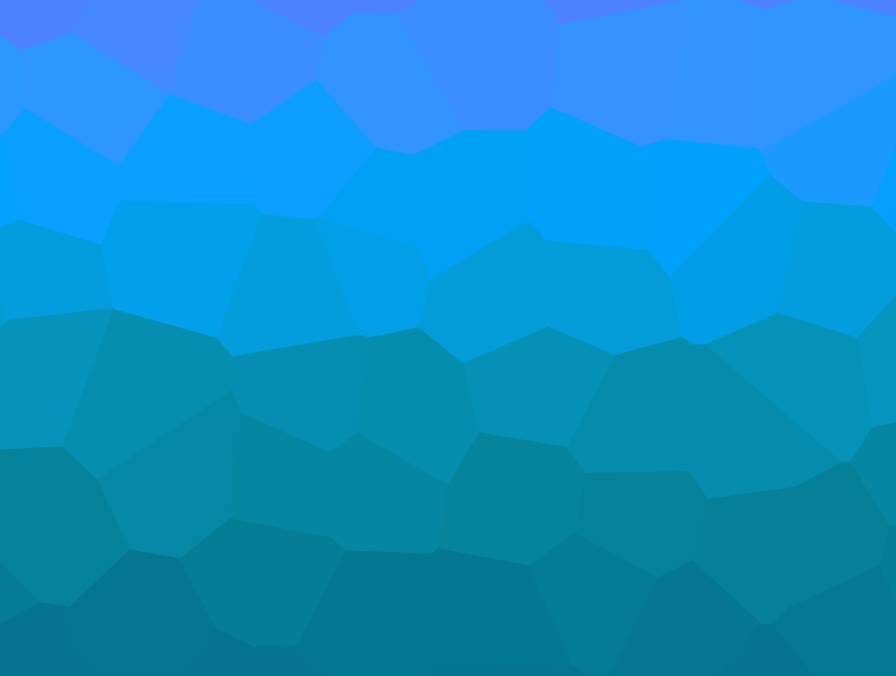
A Shadertoy shader for this background:

```glsl
// Faceted Voronoi backdrop fading from deep teal through azure to violet blue.

vec2 hash2(vec2 cell) {
    vec2 k = vec2(dot(cell, vec2(127.1, 311.7)), dot(cell, vec2(269.5, 183.3)));
    return fract(sin(k) * 43758.5453);
}

// Vertical colour ramp, height running from 0 at the bottom to 1 at the top
vec3 ramp(float height) {
    vec3 c = mix(vec3(0.02, 0.46, 0.56), vec3(0.02, 0.51, 0.60), smoothstep(0.0, 0.24, height));
    c = mix(c, vec3(0.02, 0.58, 0.74), clamp((height - 0.24) / 0.23, 0.0, 1.0));
    c = mix(c, vec3(0.01, 0.62, 0.88), clamp((height - 0.47) / 0.14, 0.0, 1.0));
    c = mix(c, vec3(0.00, 0.63, 1.00), clamp((height - 0.61) / 0.11, 0.0, 1.0));
    c = mix(c, vec3(0.17, 0.59, 1.00), clamp((height - 0.72) / 0.13, 0.0, 1.0));
    return mix(c, vec3(0.30, 0.51, 1.00), clamp((height - 0.85) / 0.16, 0.0, 1.0));
}

void mainImage(out vec4 fragColor, in vec2 fragCoord) {
    // Eight cells across the canvas
    float scale = 8.0 / iResolution.x;
    vec2 p = fragCoord * scale;
    float rows = iResolution.y * scale;

    // Find the two nearest jittered seeds
    vec2 nearest = vec2(0.0), second = vec2(0.0);
    float d1 = 1e3, d2 = 1e3;
    for (int j = -2; j <= 2; j++) {
        for (int i = -2; i <= 2; i++) {
            vec2 cell = floor(p) + vec2(i, j);
            vec2 seed = cell + 0.5 + 0.85 * (hash2(cell) - 0.5);
            float d = dot(seed - p, seed - p);
            if (d < d1) {
                second = nearest;
                d2 = d1;
                nearest = seed;
                d1 = d;
            } else if (d < d2) {
                second = seed;
                d2 = d;
            }
        }
    }

    // Flat facets, blended over one pixel at their shared edge
    float edge = (d2 - d1) / (2.0 * max(length(second - nearest), 1e-3));
    float cover = clamp(0.5 + edge / scale, 0.0, 1.0);
    vec3 color = mix(ramp(second.y / rows), ramp(nearest.y / rows), cover);
    fragColor = vec4(color, 1.0);
}
```
